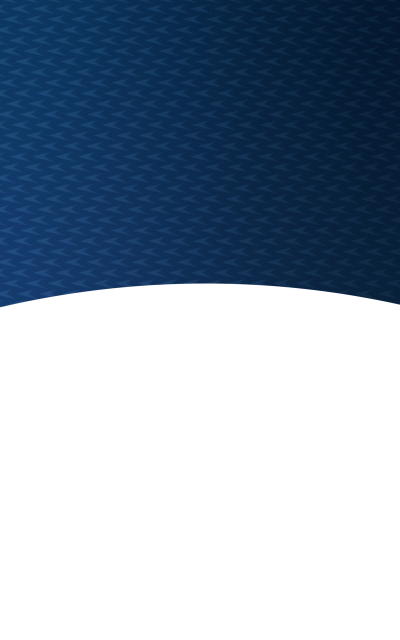
Give the GLSL for this background, as a Shadertoy shader.

```glsl
// Navy gradient panel with rows of swept arrowheads above a white curved base.
#define ROW_HEIGHT 0.0165
#define MARK_SPACING 0.0352
#define MARK_LENGTH 0.031
#define ROW_SHIFT 0.36
#define PATTERN_ORIGIN vec2(0.254, 0.6068)
#define ARC_APEX vec2(0.5145, 0.557)
#define ARC_RADIUS 1.41
#define GRAIN 0.012

vec2 hashGradient(vec2 cell) {
    vec3 h = fract(cell.xyx * vec3(0.1031, 0.1030, 0.0973));
    h += dot(h, h.yzx + 33.33);
    return 2.0 * fract((h.xx + h.yz) * h.zy) - 1.0;
}

float gradientNoise(vec2 p) {
    vec2 i = floor(p), f = fract(p);
    vec2 u = f * f * (3.0 - 2.0 * f);
    vec2 e = vec2(0.0, 1.0);
    float low = mix(dot(hashGradient(i), f),
                    dot(hashGradient(i + e.yx), f - e.yx), u.x);
    float high = mix(dot(hashGradient(i + e.xy), f - e.xy),
                     dot(hashGradient(i + e.yy), f - e.yy), u.x);
    return mix(low, high, u.y);
}

// Approximate distance to a left-pointing arrowhead; its lower tail is longer.
float arrowhead(vec2 q) {
    float along = q.x / MARK_LENGTH;
    float side = abs(q.y) / (0.5 * ROW_HEIGHT);
    float tail = q.y > 0.0 ? 0.84 : 1.0;
    float outer = 0.92 * pow(max(along, 0.0), 0.85);
    float slope = 0.92 / (tail - 0.56);
    float notch = (along - 0.56) * slope;
    float body = max(side - outer, (notch - side) / sqrt(1.0 + 0.3 * slope * slope));
    return max(body * 0.5 * ROW_HEIGHT, -q.x);
}

// Repeats the arrowhead, shifting each row sideways.
float arrowPattern(vec2 p, float pixel) {
    vec2 q = p - PATTERN_ORIGIN;
    float row = floor(q.y / ROW_HEIGHT + 0.5);
    q.y -= row * ROW_HEIGHT;
    q.x = mod(q.x - row * ROW_SHIFT * MARK_SPACING, MARK_SPACING);
    return 1.0 - smoothstep(-pixel, pixel, arrowhead(q));
}

vec3 panelColor(vec2 uv) {
    vec3 topLeft = vec3(0.05, 0.22, 0.39);
    vec3 topRight = vec3(0.015, 0.095, 0.185);
    vec3 lowLeft = vec3(0.085, 0.235, 0.435);
    vec3 lowRight = vec3(0.035, 0.125, 0.225);
    float height = smoothstep(0.5, 1.0, uv.y);
    float across = smoothstep(-0.1, 1.05, uv.x);
    return mix(mix(lowLeft, lowRight, across),
               mix(topLeft, topRight, across), height);
}

void mainImage(out vec4 fragColor, in vec2 fragCoord) {
    vec2 uv = fragCoord / iResolution.xy;
    vec2 p = fragCoord / iResolution.y;
    float pixel = 1.0 / iResolution.y;

    // Shaded panel, paler marks and fine grain
    vec3 color = panelColor(uv);
    vec3 markTint = mix(vec3(0.05, 0.07, 0.08), vec3(0.025, 0.04, 0.05), uv.x);
    color += markTint * arrowPattern(p, pixel);
    color += GRAIN * gradientNoise(p * 330.0);

    // White base under a shallow arc
    vec2 center = vec2(ARC_APEX.x * iResolution.x / iResolution.y,
                       ARC_APEX.y - ARC_RADIUS);
    float arc = length(p - center) - ARC_RADIUS;
    float base = 1.0 - smoothstep(-0.7 * pixel, 0.7 * pixel, arc);
    fragColor = vec4(mix(color, vec3(1.0), base), 1.0);
}
```
